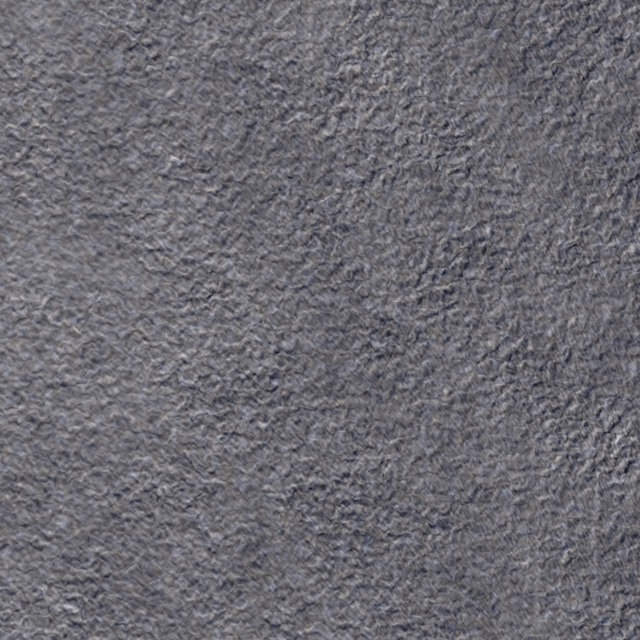
A three.js fragment shader for this texture:

```glsl
// Rough grey plaster under raking light: a bumpy height field made of
// gradient noise is shaded by its slope toward a light that turns across
// the wall, then given pale flakes, fine streaks and bluish shadows.

varying vec2 vUv;

const vec3 WALL_GREY   = vec3(0.430, 0.423, 0.446);
const vec3 SHADOW_TINT = vec3(-0.015, -0.002, 0.030);
const vec3 WARM_TINT   = vec3(0.014, 0.004, -0.014);
const vec3 FLAKE_TINT  = vec3(0.050, 0.058, 0.075);

const float BUMP_SCALE   = 56.0;   // grains across the canvas
const float SLOPE_STEP   = 0.0022; // half width of the slope sample
const float RELIEF_GAIN  = 0.30;
const float STREAK_GAIN  = 0.13;

float hash(vec2 cell) {
  vec3 q = fract(vec3(cell.xyx) * vec3(0.1031, 0.1030, 0.0973));
  q += dot(q, q.yzx + 33.33);
  return fract((q.x + q.y) * q.z);
}

// Contribution of one lattice corner with a random unit gradient.
float corner(vec2 cell, vec2 offset) {
  float angle = 6.28318 * hash(cell);
  return dot(vec2(cos(angle), sin(angle)), offset);
}

// Gradient noise, roughly -0.7 to 0.7.
float noise(vec2 p) {
  vec2 i = floor(p);
  vec2 f = p - i;
  vec2 w = f * f * f * (f * (f * 6.0 - 15.0) + 10.0);
  vec2 e = vec2(1.0, 0.0);
  float low  = mix(corner(i, f), corner(i + e.xy, f - e.xy), w.x);
  float high = mix(corner(i + e.yx, f - e.yx), corner(i + e.xx, f - e.xx), w.x);
  return mix(low, high, w.y);
}

// Flat-topped grains with smaller crumbs on them.
float plasterHeight(vec2 p, float scale) {
  vec2 q = p * scale;
  float grains = smoothstep(-0.15, 0.3, noise(q + 40.0));
  float crumbs = noise(q * 2.03 + 91.7);
  float grit   = noise(q * 3.9 + 17.3);
  return 0.52 * grains + 0.5 * crumbs + 0.24 * grit;
}

// Slope facing the light: positive is lit, negative is shaded.
float relief(vec2 p, vec2 toLight, float scale, float stepSize) {
  vec2 d = toLight * stepSize;
  return plasterHeight(p - d, scale) - plasterHeight(p + d, scale);
}

// Thin scratches that steepen from left to right.
float streaks(vec2 p) {
  float across = p.y + 0.4 * p.x + 0.65 * p.x * p.x;
  float along  = p.x - 0.6 * p.y;
  return noise(vec2(along * 75.0, across * 150.0) + 63.0);
}

// Slow drifts of brightness, from wall-wide stains to clumps of grains.
float mottling(vec2 p) {
  return 0.045 * noise(p * 3.0 + 80.0)
       + 0.045 * noise(p * 9.0 + 33.0)
       + 0.065 * noise(p * 24.0 + 120.0);
}

void main() {
  vec2 p = vUv;

  // Two sizes of warp keep the grains ragged and uneven.
  vec2 warp = vec2(noise(p * 45.0 + 5.0), noise(p * 45.0 + 150.0));
  vec2 fray = vec2(noise(p * 110.0 + 9.0), noise(p * 110.0 + 170.0));
  vec2 ragged = p + 0.006 * warp + 0.003 * fray;

  // Light from above on the left, from the upper left on the right.
  float turn = smoothstep(0.0, 1.1, p.x * 0.8 + p.y * 0.3);
  vec2 toLight = normalize(mix(vec2(0.1, 1.0), vec2(-0.75, 0.65), turn));

  // Broad patches are rougher or smoother than the rest.
  float patches = noise(p * 4.5 + 7.0) + 0.8 * noise(p * 11.0 + 29.0);
  float roughness = clamp(0.97 + 0.55 * patches + 0.2 * (p.x - 0.5), 0.6, 1.5);

  float shade = RELIEF_GAIN * roughness * relief(ragged, toLight, BUMP_SCALE, SLOPE_STEP);
  shade += STREAK_GAIN * streaks(p);
  shade += 0.05 * (0.5 - p.x) + mottling(p);

  // Pale bluish flakes on scattered grains.
  float flakes = smoothstep(0.22, 0.42, noise(ragged * 46.0 + 260.0));

  // Cool shadows, warm lit edges and faint drifting hue.
  vec3 color = WALL_GREY + shade - 0.006;
  color += FLAKE_TINT * flakes;
  color += SHADOW_TINT * smoothstep(0.05, 0.2, -shade);
  color += WARM_TINT * smoothstep(0.1, 0.22, shade);
  color += WARM_TINT * 1.8 * noise(p * 55.0 + 210.0);

  gl_FragColor = vec4(clamp(color, 0.0, 1.0), 1.0);
}
```
